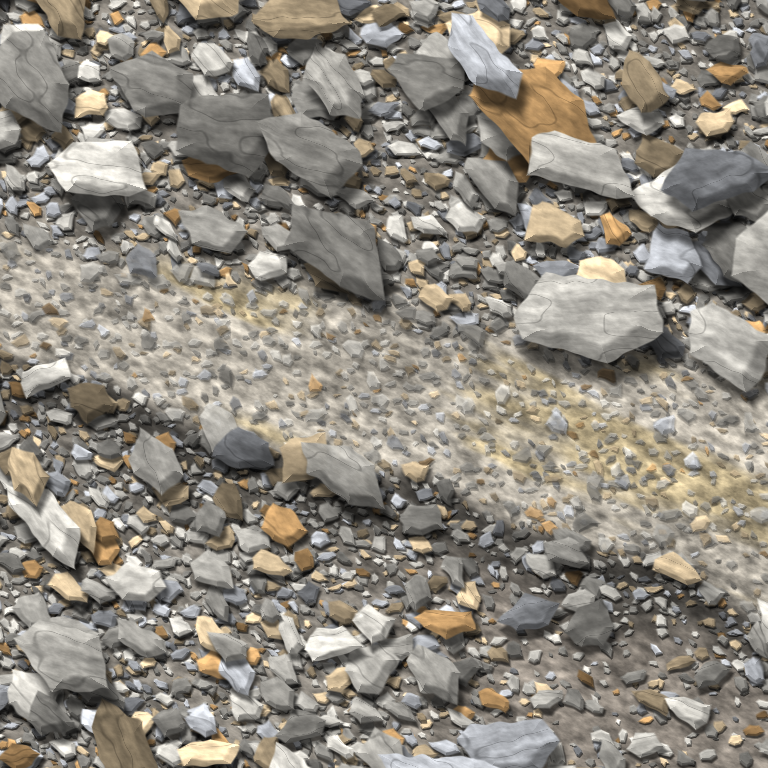
Write a Shadertoy shader that draws this texture.

```glsl
// Rocky hillside: a worn gravel track runs diagonally between two slopes of loose scree.
// Streaked noise makes the ground; jittered grids of faceted stones, from grit to
// boulders, are stacked over it and thinned out wherever the track passes.

const float TAU = 6.2831853;
const float SLOPE_ANGLE = -0.42;

vec4 hash4(vec2 p) {
    vec4 q = fract(p.xyxy * vec4(0.1031, 0.1030, 0.0973, 0.1099));
    q += dot(q, q.wzxy + 33.33);
    return fract((q.xxyz + q.yzzw) * q.zywx);
}

float noise(vec2 p) {
    vec2 i = floor(p), f = fract(p);
    f = f * f * (3.0 - 2.0 * f);
    float low = mix(hash4(i).x, hash4(i + vec2(1, 0)).x, f.x);
    float high = mix(hash4(i + vec2(0, 1)).x, hash4(i + 1.0).x, f.x);
    return mix(low, high, f.y);
}

float fbm(vec2 p) {
    float sum = 0.0, amp = 0.52;
    for (int i = 0; i < 4; i++) {
        sum += amp * noise(p);
        p = mat2(1.6, 1.2, -1.2, 1.6) * p + 17.0;
        amp *= 0.52;
    }
    return sum;
}

vec2 rotate(vec2 p, float a) {
    float c = cos(a), s = sin(a);
    return vec2(c * p.x + s * p.y, c * p.y - s * p.x);
}

// x: track, y: shaded bank below it, z: bare slope at the lower right
vec3 zones(vec2 p) {
    float wobble = 0.06 * (noise(p * 9.0) - 0.5);
    float below = 0.55 - 0.33 * p.x + wobble - p.y;
    float above = p.y - 0.71 + 0.20 * p.x + wobble;
    float track = smoothstep(0.015, -0.015, below) * smoothstep(0.03, -0.03, above);
    float bank = smoothstep(-0.005, 0.025, below) * smoothstep(0.15, 0.04, below);
    float bare = smoothstep(0.04, 0.12, below) * smoothstep(0.45, 0.75, p.x + 0.3 * p.y);
    return vec3(track, bank, bare);
}

// Irregular convex stone: x is the signed distance, yz the nearest face direction
vec3 stone(vec2 q, vec2 id, float radius) {
    vec3 face = vec3(-9.0, 0.0, 0.0);
    for (int k = 0; k < 6; k++) {
        vec4 h = hash4(id + vec2(7 * k + 3, 13 * k + 91));
        float a = (float(k) + 0.75 * h.x) * TAU / 6.0;
        vec2 dir = vec2(cos(a), sin(a));
        float d = dot(q, dir) - radius * (0.62 + 0.38 * h.y);
        if (d > face.x) face = vec3(d, dir);
    }
    return face;
}

vec3 stoneColour(float tone, float kind) {
    vec3 colour = mix(0.42, 0.87, tone) * vec3(1.015, 1.0, 0.96);
    if (kind < 0.18) colour *= vec3(0.97, 1.0, 1.07);
    else if (kind < 0.34) colour *= vec3(1.10, 1.0, 0.85);
    else if (kind < 0.40) colour *= vec3(0.98, 0.79, 0.56);
    return colour;
}

vec3 ground(vec2 p, vec3 zone) {
    vec2 s = rotate(p, SLOPE_ANGLE);
    float coarse = fbm(s * vec2(9.0, 30.0));
    float fine = fbm(s * vec2(55.0, 105.0) + 40.0);
    vec3 colour = mix(vec3(0.48, 0.46, 0.43), vec3(0.66, 0.635, 0.59), zone.x);
    colour = mix(colour, vec3(0.52, 0.49, 0.455), zone.z);
    float ochre = zone.x * smoothstep(0.48, 0.72, fbm(s * vec2(4.0, 22.0) + 8.0));
    colour *= mix(vec3(1.0), vec3(1.03, 0.98, 0.84), ochre);
    return colour * (1.0 + 0.45 * (coarse - 0.48) + 0.95 * (fine - 0.48));
}

void mainImage(out vec4 fragColor, in vec2 fragCoord) {
    vec2 p = fragCoord / iResolution.y;
    float soft = max(0.002, 1.0 / iResolution.y);
    vec3 zone = zones(p);
    vec3 colour = ground(p, zone) * (1.0 - 0.3 * zone.y);
    vec2 warped = p + 0.006 * (vec2(noise(p * 60.0), noise(p * 60.0 + 31.0)) - 0.5);

    // Stones, smallest layer first
    for (int layer = 0; layer < 7; layer++) {
        float level = float(layer);
        float size = 0.013 * pow(1.55, level);
        vec2 cell = floor(p / size);
        for (int n = 0; n < 9; n++) {
            vec2 here = cell + vec2(n % 3 - 1, n / 3 - 1);
            vec2 id = here + 41.0 * level + 5.0;
            vec4 h = hash4(id), g = hash4(id + 203.0);
            vec2 centre = (here + 0.5 + 0.7 * (h.xy - 0.5)) * size;
            float radius = size * (0.32 + 0.33 * h.z);
            if (length(p - centre) > 1.7 * radius) continue;

            vec3 place = zones(centre);
            float density = mix(0.80, 0.36, level / 6.0);
            density *= 1.0 - place.x * mix(0.40, 1.0, min(level / 3.0, 1.0));
            density *= (1.0 - 0.65 * place.z) * (1.0 - 0.10 * level * place.y);
            if (h.w > density) continue;

            float angle = SLOPE_ANGLE + 1.5 * (g.x - 0.5);
            vec2 squash = vec2(1.0, 1.2 + 0.7 * g.y);
            vec2 q = rotate(warped - centre, angle) * squash;
            vec2 offset = rotate(vec2(-0.10, 0.26) * radius, angle) * squash;

            // Shadow in the gap underneath
            float gap = stone(q + offset, id, radius).x / radius;
            float shade = smoothstep(0.18, -0.12, gap);
            colour *= 1.0 - shade * mix(0.58, 0.25, place.x);

            // Lit top, darker lower facets, layered grain and cracks
            vec3 face = stone(q, id, radius);
            if (face.x > soft) continue;
            float bevel = smoothstep(-0.38, -0.22, face.x / radius);
            float light = dot(face.yz, rotate(vec2(-0.35, 0.94), angle));
            float grain = fbm(q * vec2(22.0, 60.0) + id);
            float crack = smoothstep(0.035, 0.0, abs(noise(q * vec2(14.0, 34.0) + id) - 0.5));
            vec3 rock = stoneColour(g.z, g.w);
            rock *= 1.0 + bevel * (light > 0.0 ? 0.10 : 0.38) * light;
            rock *= (1.0 + 0.55 * (grain - 0.48)) * (1.0 - 0.18 * crack * step(3.0, level));
            rock = mix(rock, colour, 0.30 * place.x);
            colour = mix(colour, rock, smoothstep(soft, -soft, face.x));
        }
    }

    // Bank shade and a last dusting of grit
    colour *= 1.0 - 0.22 * zone.y;
    colour *= 1.04 + 0.30 * (fbm(rotate(p, SLOPE_ANGLE) * vec2(90.0, 150.0)) - 0.48);
    fragColor = vec4(clamp(colour, 0.0, 1.0), 1.0);
}
```
